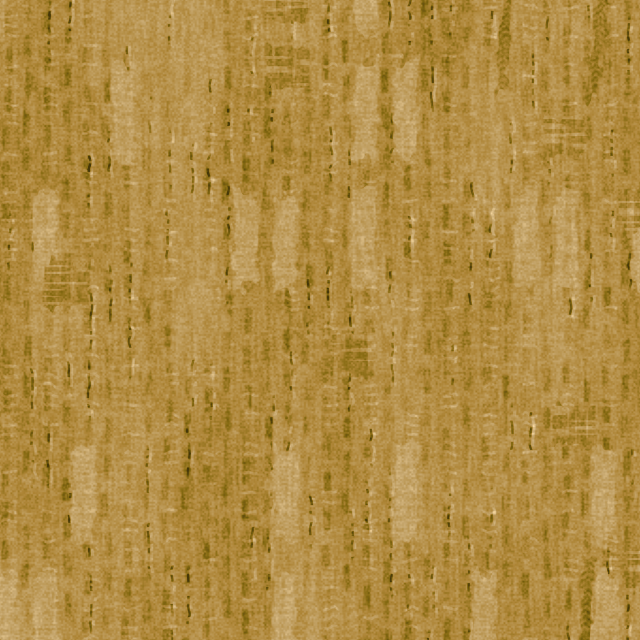
Give the GLSL for this texture, as a WebGL 2 fragment shader.

```glsl
#version 300 es
precision highp float;
// Golden woven cloth: staggered dark dashes and pale rungs on a fibrous ground,
// overlaid with pale worn strips, leaning stitched streaks and crossed threads.
// Every layer shifts one tone value, which a three-colour ramp turns into colour.

#define DARK vec3(0.53, 0.42, 0.07)
#define MID vec3(0.68, 0.52, 0.21)
#define LIGHT vec3(0.78, 0.66, 0.44)
#define BASE_TONE 0.56
#define COLUMNS 32.0
#define DASH_ROWS 17.0
#define DASH_DEPTH 0.42
#define RUNG_ROWS 66.0
#define RUNG_GAIN 0.34
#define SPECK_CHANCE 0.36
#define GRAIN 0.42
#define STREAK_LEAN 0.08

uniform vec2 u_resolution;
out vec4 fragColor;

float hash(vec2 p) {
    vec3 q = fract(p.xyx * 0.1031);
    q += dot(q, q.yzx + 33.33);
    return fract((q.x + q.y) * q.z);
}

float noise(vec2 p) {
    vec2 i = floor(p), f = fract(p);
    f = f * f * (3.0 - 2.0 * f);
    float low = mix(hash(i), hash(i + vec2(1, 0)), f.x);
    float high = mix(hash(i + vec2(0, 1)), hash(i + vec2(1, 1)), f.x);
    return mix(low, high, f.y);
}

// Scattered ragged box, at most one per grid cell: xy = local position, z = mask
vec3 scatterBox(vec2 p, vec2 grid, float chance, vec2 halfSize, float lean, float seed) {
    vec2 g = p * grid + seed * 0.37;
    vec2 id = floor(g) + seed * 17.0;
    vec2 room = max(0.48 - halfSize * grid, 0.0);
    vec2 jitter = 2.0 * vec2(hash(id + 3.1), hash(id + 7.7)) - 1.0;
    vec2 d = (fract(g) - 0.5 - jitter * room) / grid;
    d.x -= lean * d.y;
    vec2 ragged = vec2(0.012, 0.03) * (noise(p * vec2(110.0, 70.0) + seed) - 1.0);
    vec2 inside = halfSize - abs(d) + ragged;
    float mask = smoothstep(0.0, 0.006, min(inside.x, inside.y));
    return vec3(d, mask * step(hash(id), chance));
}

// Dark dashes in staggered columns, with pale rungs in every other column
float weave(vec2 p) {
    p.x += 0.006 * (noise(p * vec2(5.0, 9.0)) - 0.5);
    float x = p.x * COLUMNS, col = floor(x);
    float odd = mod(col, 2.0);
    float y = p.y * DASH_ROWS + odd * 0.5 + 0.5 * hash(vec2(col, 5.0));
    vec2 id = vec2(col, floor(y));
    vec2 d = abs(vec2(fract(x) - 0.3 - 0.12 * hash(id + 9.0), fract(y) - 0.5));
    float dash = smoothstep(0.26, 0.09, d.x) * smoothstep(0.42, 0.22, d.y);
    dash *= (0.35 + 0.65 * hash(id)) * (0.6 + 0.7 * noise(p * vec2(300.0, 150.0)));

    float ry = p.y * RUNG_ROWS + 0.5 * noise(p * vec2(90.0, 20.0));
    float present = smoothstep(0.35, 0.8, hash(vec2(col + 40.0, floor(ry))));
    float rung = smoothstep(0.24, 0.06, abs(fract(ry) - 0.5));
    rung *= smoothstep(0.44, 0.3, abs(fract(x) - 0.55)) * present * (1.0 - 0.65 * odd);
    return RUNG_GAIN * rung * (0.5 + noise(p * 260.0)) - DASH_DEPTH * dash;
}

// Dotted dark trails, each with a bright thread beside it
float specks(vec2 p) {
    vec2 g = p * vec2(COLUMNS, 9.0);
    g.y += hash(vec2(floor(g.x), 2.0));
    vec2 id = floor(g);
    float centre = 0.35 + 0.3 * hash(id + 21.0);
    float wobble = 0.004 * (noise(vec2(id.x, p.y * 75.0)) - 0.5);
    float dx = (fract(g.x) - centre) / COLUMNS + wobble;
    float shown = step(hash(id + 50.0), SPECK_CHANCE);
    shown *= smoothstep(0.5, 0.3, abs(fract(g.y) - 0.5));
    float dots = smoothstep(0.46, 0.66, noise(vec2(id.x + 0.5, p.y * 150.0)));
    float gaps = smoothstep(0.4, 0.7, noise(vec2(id.x + 80.0, p.y * 110.0)));
    float dark = smoothstep(0.0030, 0.0008, abs(dx)) * dots;
    float bright = smoothstep(0.0035, 0.0010, abs(dx - 0.0045)) * gaps;
    return shown * (0.42 * bright - 0.75 * dark);
}

vec3 ramp(float tone) {
    vec3 c = mix(DARK, MID, clamp(tone / 0.38, 0.0, 1.0));
    c = mix(c, LIGHT, clamp((tone - 0.38) / 0.62, 0.0, 1.0));
    return c * (1.0 + 0.8 * max(min(tone, 0.0), -0.6)) + 0.3 * max(tone - 1.0, 0.0);
}

void main() {
    vec2 p = gl_FragCoord.xy / min(u_resolution.x, u_resolution.y);
    float fibre = noise(p * vec2(210.0, 24.0)) - 0.5;
    float grain = noise(p * 340.0) - 0.5;
    float threads = noise(p * vec2(45.0, 300.0)) - 0.5;

    // Ground with broad vertical drifts
    float drift = noise(p * vec2(13.0, 4.0) + 8.0) - 0.5;
    float tone = BASE_TONE + 0.34 * drift + 0.32 * fibre + 0.16 * threads;
    tone += weave(p) * (1.0 - 0.7 * smoothstep(0.1, 0.4, drift)) + specks(p);

    // Pale worn strips
    vec3 strip = scatterBox(p, vec2(16.0, 5.0), 0.22, vec2(0.027, 0.092), 0.0, 1.0);
    float worn = 0.93 + 0.25 * fibre + 0.3 * threads;
    tone = mix(tone, worn, 0.8 * strip.z);

    // Dark patches of crossed threads
    vec3 patch_ = scatterBox(p, vec2(9.0, 9.0), 0.07, vec2(0.042, 0.050), 0.0, 4.0);
    float across = smoothstep(0.55, 0.8, noise(p * vec2(14.0, 190.0)));
    float along = smoothstep(0.6, 0.85, noise(p * vec2(170.0, 18.0) + 30.0));
    tone = mix(tone, 0.18 + 0.5 * across + 0.3 * along + 0.3 * fibre, 0.85 * patch_.z);

    // Leaning streaks with slanted stitches
    vec3 streak = scatterBox(p, vec2(8.0, 4.5), 0.15, vec2(0.017, 0.098), STREAK_LEAN, 9.0);
    float stitch = abs(fract(streak.y * 95.0 + abs(streak.x) * 70.0) - 0.5) * 2.0;
    tone = mix(tone, 0.32 * stitch - 0.06 + 0.3 * fibre, 0.85 * streak.z);

    fragColor = vec4(ramp(tone + GRAIN * grain), 1.0);
}
```
